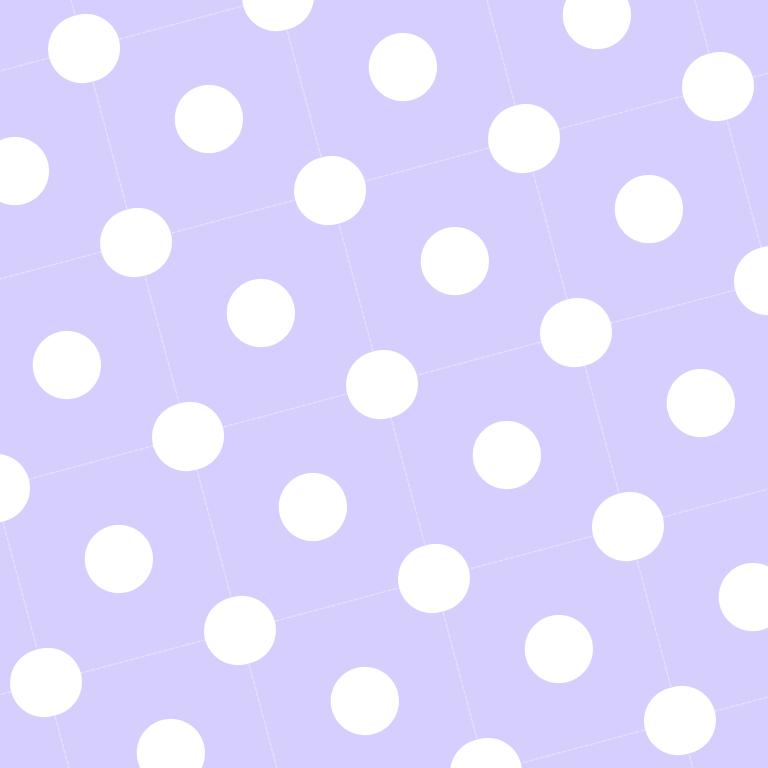
Write a three.js fragment shader that draws this pattern.

```glsl
// Tilted polka dots: a rotated square lattice with a slightly wide dot on each
// corner and a round dot near each cell center, joined by faint dashed seams.
// Each layer is a distance function in canvas units, repeated with fract.

varying vec2 vUv;

const vec3 LAVENDER = vec3(0.84, 0.81, 0.992);
const vec3 WHITE = vec3(1.0);

const vec2 LATTICE_ORIGIN = vec2(0.4974, 0.4993);
const float TILT = radians(15.0);
const float CELL = 0.2615;
const float DOT_RADIUS = 0.0444;
const float DOT_SHIFT = 0.0025;     // offset along the lattice x axis
const float SEAM_WIDTH = 0.0016;
const float SEAM_OPACITY = 0.32;
const float DASH_PERIOD = 0.00754;
const float DASH_CONTRAST = 0.45;

// Offset from the nearest lattice corner.
vec2 cornerOffset(vec2 p) {
  return (fract(p / CELL + 0.5) - 0.5) * CELL;
}

float coverage(float dist, float pixel) {
  return clamp(0.5 - dist / pixel, 0.0, 1.0);
}

// Corner dot: a disc stretched along x by the shift on both sides.
float cornerDot(vec2 p) {
  p.x = max(abs(p.x) - DOT_SHIFT, 0.0);
  return length(p) - DOT_RADIUS;
}

// Center dot: a plain disc, nudged along x.
float centerDot(vec2 p) {
  return length(p - vec2(DOT_SHIFT, 0.0)) - DOT_RADIUS;
}

// Seam with softly varying strength along its length.
float seam(float across, float along, float pixel) {
  float dash = 1.0 + DASH_CONTRAST * cos(6.28319 * along / DASH_PERIOD);
  return coverage(abs(across) - 0.5 * SEAM_WIDTH, pixel) * dash;
}

void main() {
  float pixel = fwidth(vUv.x);

  // Rotate the canvas into lattice axes.
  float c = cos(TILT);
  float s = sin(TILT);
  vec2 d = vUv - LATTICE_ORIGIN;
  vec2 p = vec2(c * d.x + s * d.y, c * d.y - s * d.x);

  vec2 corner = cornerOffset(p);
  vec2 center = cornerOffset(p - 0.5 * CELL);

  // Faint seams below, dots on top.
  float seams = max(seam(corner.x, p.y, pixel), seam(corner.y, p.x, pixel));
  float dots = coverage(min(cornerDot(corner), centerDot(center)), pixel);

  vec3 color = mix(LAVENDER, WHITE, SEAM_OPACITY * seams);
  gl_FragColor = vec4(mix(color, WHITE, dots), 1.0);
}
```
